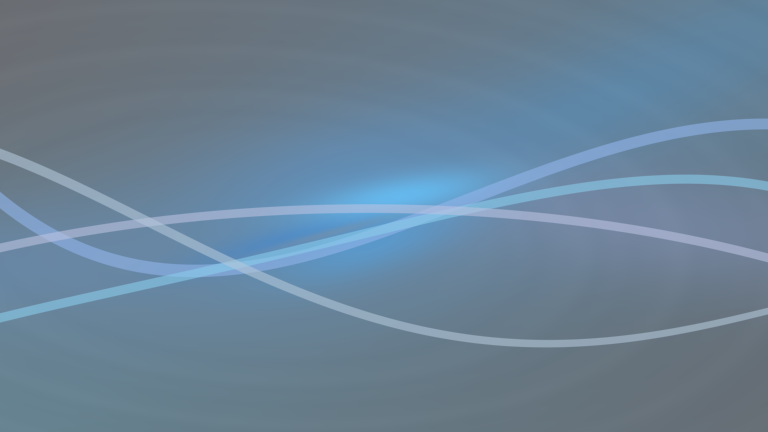
Write a Shadertoy shader that draws this background.

```glsl
// Four translucent ribbons crossing a slate backdrop with a blue central flare.
// Tilted Gaussian glows tint a corner gradient, layered sines add faint arcs,
// and each ribbon follows a quartic curve through five evenly spaced heights.

// Elliptical Gaussian falloff, rotated by angle
float glow(vec2 p, vec2 centre, float angle, vec2 radii) {
    float c = cos(angle), s = sin(angle);
    vec2 d = p - centre;
    d = vec2(c * d.x + s * d.y, c * d.y - s * d.x) / radii;
    return exp(-dot(d, d));
}

// Newton forward interpolation of five heights over t in 0..1
float curve(float t, vec4 k, float last) {
    float s = 4.0 * t;
    vec4 d1 = vec4(k.yzw, last) - k;
    vec3 d2 = d1.yzw - d1.xyz;
    vec2 d3 = d2.yz - d2.xy;
    float d4 = d3.y - d3.x;
    return k.x + s * (d1.x + (s - 1.0) / 2.0 * (d2.x
         + (s - 2.0) / 3.0 * (d3.x + (s - 3.0) / 4.0 * d4)));
}

// Coverage of a ribbon whose width tapers from left to right
float ribbon(vec2 p, float aspect, vec4 k, float last, vec2 halfWidths) {
    float t = p.x / aspect, e = 0.002;
    float y = curve(t, k, last);
    float slope = (curve(t + e, k, last) - y) / (e * aspect);
    float dist = abs(p.y - y) / sqrt(1.0 + slope * slope);
    float width = mix(halfWidths.x, halfWidths.y, t);
    float soft = 0.8 / iResolution.y;
    return 1.0 - smoothstep(width - soft, width + soft, dist);
}

// Faint curved streaks from layered sines
float arcs(vec2 p) {
    float r = length((p - vec2(0.6, 0.45)) * vec2(0.45, 1.0)
            + 0.12 * vec2(p.y - 0.45, 0.0));
    float waves = sin(r * 62.0) + 0.6 * sin(r * 117.0 + 1.3) + 0.4 * sin(r * 191.0);
    return waves * smoothstep(0.15, 0.35, r);
}

vec3 backdrop(vec2 p, vec2 uv) {
    vec3 bottom = mix(vec3(0.40, 0.51, 0.56), vec3(0.40, 0.43, 0.46), uv.x);
    vec3 top = mix(vec3(0.42, 0.43, 0.45), vec3(0.39, 0.49, 0.56), uv.x);
    vec3 col = mix(bottom, top, smoothstep(0.0, 1.0, uv.y));

    // Broad colour fields
    col = mix(col, vec3(0.41, 0.56, 0.70), 0.75 * glow(p, vec2(0.86, 0.50), 0.20, vec2(0.75, 0.28)));
    col = mix(col, vec3(0.41, 0.55, 0.70), 0.60 * glow(p, vec2(0.0, 0.385), 0.10, vec2(0.50, 0.14)));
    col = mix(col, vec3(0.35, 0.54, 0.69), 0.65 * glow(p, vec2(1.39, 0.76), 0.42, vec2(0.60, 0.13)));
    col = mix(col, vec3(0.48, 0.54, 0.66), 0.70 * glow(p, vec2(1.50, 0.48), -0.15, vec2(0.50, 0.12)));
    col = mix(col, vec3(0.36, 0.57, 0.76), 0.50 * glow(p, vec2(0.78, 0.59), 0.25, vec2(0.32, 0.12)));
    col += 0.004 * arcs(p);

    // Central flare and its streaks
    col = mix(col, vec3(0.33, 0.64, 0.88), 0.60 * glow(p, vec2(0.86, 0.433), 0.30, vec2(0.22, 0.06)));
    col = mix(col, vec3(0.27, 0.53, 0.80), 0.65 * glow(p, vec2(0.69, 0.448), 0.27, vec2(0.25, 0.035)));
    col = mix(col, vec3(0.40, 0.74, 0.95), 0.90 * glow(p, vec2(0.926, 0.546), 0.17, vec2(0.22, 0.045)));
    col = mix(col, vec3(0.50, 0.57, 0.63), 0.50 * glow(p, vec2(0.74, 0.453), 0.27, vec2(0.16, 0.010)));
    return col;
}

void mainImage(out vec4 fragColor, in vec2 fragCoord) {
    vec2 uv = fragCoord / iResolution.xy;
    vec2 p = fragCoord / iResolution.y;
    float aspect = iResolution.x / iResolution.y;
    vec3 col = backdrop(p, uv);

    // Ribbon tints, layered back to front
    const vec3 periwinkle = vec3(0.57, 0.71, 0.92);
    const vec3 aqua = vec3(0.54, 0.80, 0.92);
    const vec3 lavender = vec3(0.73, 0.76, 0.88);
    const vec3 silver = vec3(0.70, 0.78, 0.85);
    float opacity = 0.6;

    float sweep = ribbon(p, aspect, vec4(0.537, 0.373, 0.465, 0.630), 0.713, vec2(0.0150, 0.0125));
    float rise = ribbon(p, aspect, vec4(0.264, 0.365, 0.470, 0.564), 0.569, vec2(0.0105, 0.0105));
    float arch = ribbon(p, aspect, vec4(0.426, 0.497, 0.517, 0.488), 0.403, vec2(0.0100, 0.0100));
    float dip = ribbon(p, aspect, vec4(0.644, 0.436, 0.257, 0.206), 0.280, vec2(0.0115, 0.0075));

    col = mix(col, periwinkle, opacity * sweep);
    col = mix(col, aqua, opacity * rise);
    col = mix(col, lavender, opacity * arch);
    col = mix(col, silver, opacity * dip);
    fragColor = vec4(col, 1.0);
}
```
